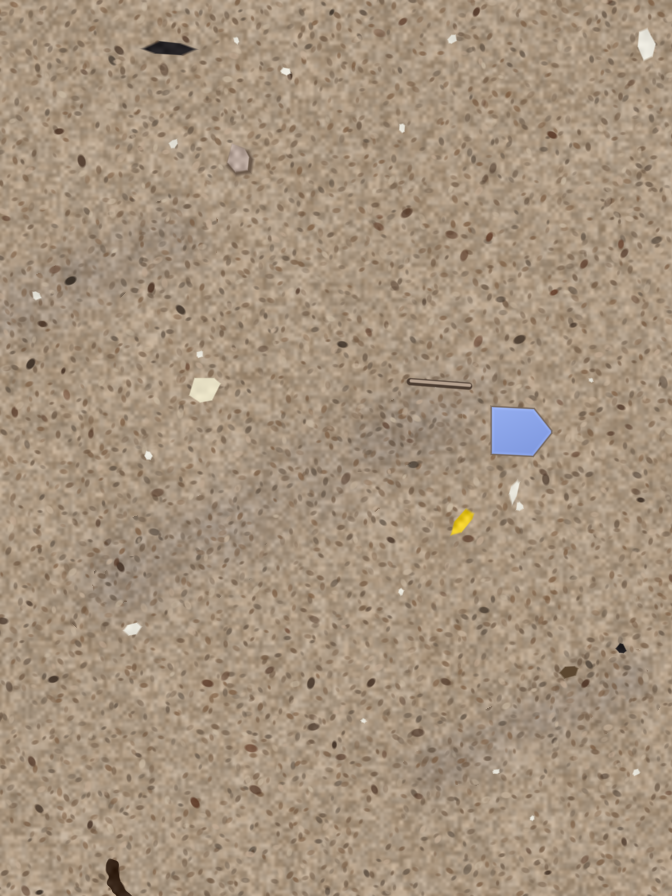
This texture is drawn by a WebGL 1 fragment shader. Its source:

```glsl
precision highp float;
uniform vec2 u_resolution;

float hash(vec2 p) {
  vec3 q = fract(vec3(p.xyx) * 0.1031);
  q += dot(q, q.yzx + 33.33);
  return fract((q.x + q.y) * q.z);
}

float noise(vec2 p) {
  vec2 i = floor(p), f = fract(p);
  f = f * f * (3.0 - 2.0 * f);
  return mix(mix(hash(i), hash(i + vec2(1.0, 0.0)), f.x),
             mix(hash(i + vec2(0.0, 1.0)), hash(i + 1.0), f.x), f.y);
}

vec2 rotate(vec2 p, float a) {
  float c = cos(a), s = sin(a);
  return vec2(c * p.x + s * p.y, c * p.y - s * p.x);
}

float segmentDistance(vec2 p, vec2 a, vec2 b) {
  vec2 d = b - a;
  return length(p - a - d * clamp(dot(p - a, d) / dot(d, d), 0.0, 1.0));
}

// Irregular convex fragment, cut by jittered half-planes
float chip(vec2 p, vec2 center, vec2 size, float angle, float seed) {
  vec2 q = rotate(p - center, angle) / size;
  float d = -1.0;
  for (int k = 0; k < 6; k++) {
    float fk = float(k);
    float a = (fk + 0.7 * hash(vec2(fk, seed))) * 1.0472;
    d = max(d, dot(q, vec2(cos(a), sin(a))) - 0.7 - 0.3 * hash(vec2(seed, fk + 9.0)));
  }
  return d * min(size.x, size.y);
}

vec3 paint(vec3 under, vec3 color, float d, float soft) {
  return mix(under, color, 1.0 - smoothstep(-soft, soft, d));
}

float streak(vec2 p, vec2 a, vec2 b, float width) {
  float d = segmentDistance(p, a, b) / width;
  return exp(-d * d);
}

// Scattered elongated grains, one candidate per cell
vec3 grains(vec3 under, vec2 p, float cells, float share, vec3 colorA, vec3 colorB,
            float opacity, float soft) {
  vec2 g = p * cells, id = floor(g);
  for (int j = -1; j <= 1; j++) {
    for (int i = -1; i <= 1; i++) {
      vec2 c = id + vec2(float(i), float(j));
      float pick = hash(c + cells);
      vec2 center = c + vec2(hash(c + 17.3), hash(c + 41.7));
      vec2 q = rotate(g - center, 6.283 * hash(c + 73.1));
      float radius = mix(0.17, 0.36, hash(c + 97.9));
      float d = (length(q * vec2(0.8, 1.3)) - radius) / cells;
      float cover = 1.0 - smoothstep(-soft, soft, d);
      float strength = opacity * mix(0.4, 1.0, hash(c + 131.0));
      under = mix(under, mix(colorA, colorB, hash(c + 151.0)),
                  cover * strength * step(pick, share));
    }
  }
  return under;
}

vec3 sand(vec2 p, float soft) {
  float damp = streak(p, vec2(0.0, 0.65), vec2(0.19, 0.73), 0.040)
             + streak(p, vec2(0.13, 0.35), vec2(0.51, 0.55), 0.050)
             + streak(p, vec2(0.48, 0.14), vec2(0.70, 0.24), 0.030);
  damp *= 0.5 + 0.7 * noise(p * 24.0);
  float tone = 0.14 * (noise(p * 230.0) - 0.5) + 0.11 * (noise(p * 125.0 + 31.0) - 0.5)
             + 0.03 * (noise(p * 12.0 + 7.0) - 0.5);
  vec3 color = vec3(0.675, 0.599, 0.512) + tone;
  color += vec3(0.02, 0.0, -0.02) * (noise(p * 150.0 + 63.0) - 0.5);
  color = mix(color, color * vec3(0.91, 0.92, 0.95), damp);
  color = grains(color, p, 95.0, 0.42 + 0.25 * damp, vec3(0.36, 0.31, 0.26),
                 vec3(0.49, 0.36, 0.25), 0.75, soft);
  color = grains(color, p + 3.0, 62.0, 0.05, vec3(0.19, 0.16, 0.13),
                 vec3(0.39, 0.23, 0.15), 0.9, soft);
  return grains(color, p + 5.0, 80.0, 0.09, vec3(0.80, 0.74, 0.65),
                vec3(0.76, 0.66, 0.57), 0.75, soft);
}

void main() {
  float px = 1.0 / u_resolution.y;
  vec2 p = gl_FragCoord.xy * px;
  vec3 color = sand(p, max(px, 0.0015));
  float mottle = noise(p * 140.0) - 0.5;
  vec3 shell = vec3(0.91, 0.90, 0.86) + 0.08 * mottle;
  vec3 ink = vec3(0.13, 0.12, 0.13) + 0.08 * mottle;

  // Small shell crumbs
  for (int i = 0; i < 16; i++) {
    float n = float(i);
    vec2 at = vec2(0.75 * hash(vec2(n, 3.0)), hash(vec2(n, 8.0)));
    float size = mix(0.0025, 0.0065, hash(vec2(n, 14.0)));
    color = paint(color, shell, chip(p, at, vec2(size, size * 0.8), n, n), px);
  }

  // Larger shell pieces and pebble
  color = paint(color, shell, chip(p, vec2(0.721, 0.950), vec2(0.010, 0.018), 0.1, 2.0), px);
  color = paint(color, shell, chip(p, vec2(0.574, 0.452), vec2(0.005, 0.013), -0.3, 5.0), px);
  color = paint(color, shell, chip(p, vec2(0.148, 0.298), vec2(0.011, 0.007), 0.2, 7.0), px);
  color = paint(color, shell * vec3(1.0, 0.98, 0.90),
                chip(p, vec2(0.229, 0.566), vec2(0.017, 0.015), 0.4, 11.0), px);
  color = paint(color, vec3(0.42, 0.35, 0.29), chip(p, vec2(0.268, 0.821), vec2(0.015, 0.018), 0.2, 4.0), px * 2.0);
  color = paint(color, vec3(0.70, 0.63, 0.59) + 0.25 * mottle,
                chip(p, vec2(0.266, 0.824), vec2(0.012, 0.017), 0.2, 4.0), px);

  // Dark shard, twig and weed
  color = paint(color, ink, chip(p, vec2(0.189, 0.945), vec2(0.031, 0.008), -0.05, 6.0), px);
  color = paint(color, ink, chip(p, vec2(0.693, 0.276), vec2(0.006), 0.0, 9.0), px);
  color = paint(color, vec3(0.36, 0.28, 0.19), chip(p, vec2(0.635, 0.250), vec2(0.010, 0.007), 0.3, 3.0), px);
  vec2 twigA = vec2(0.458, 0.574), twigB = vec2(0.523, 0.569);
  color = paint(color, vec3(0.29, 0.23, 0.19), segmentDistance(p, twigA, twigB) - 0.004, px);
  color = paint(color, vec3(0.72, 0.64, 0.57), segmentDistance(p, twigA + 0.001, twigB + 0.001) - 0.0018, px);
  float weed = min(segmentDistance(p, vec2(0.126, 0.034), vec2(0.128, 0.014)),
                   segmentDistance(p, vec2(0.128, 0.014), vec2(0.140, -0.005)));
  color = paint(color, vec3(0.20, 0.13, 0.08) + 0.1 * mottle, weed - 0.007 - 0.004 * mottle, px);

  // Yellow and blue plastic
  color = paint(color, vec3(0.89, 0.76, 0.12) + 0.2 * mottle,
                chip(p, vec2(0.516, 0.418), vec2(0.019, 0.009), 0.8, 8.0), px);
  vec2 q = p - vec2(0.582, 0.518);
  float plate = max(max(abs(q.x) - 0.033, abs(q.y + 0.05 * q.x) - 0.026),
                    dot(vec2(q.x, abs(q.y)), vec2(0.78, 0.62)) - 0.0265);
  vec3 blue = mix(vec3(0.49, 0.59, 0.87), vec3(0.58, 0.68, 0.94), 0.5 + 12.0 * (q.y - 0.4 * q.x));
  blue += 0.05 * smoothstep(-0.004, 0.0, plate);
  color = paint(color, vec3(0.45, 0.39, 0.34), plate - 0.0015, px);
  color = paint(color, blue, plate, px);

  gl_FragColor = vec4(color, 1.0);
}
```
